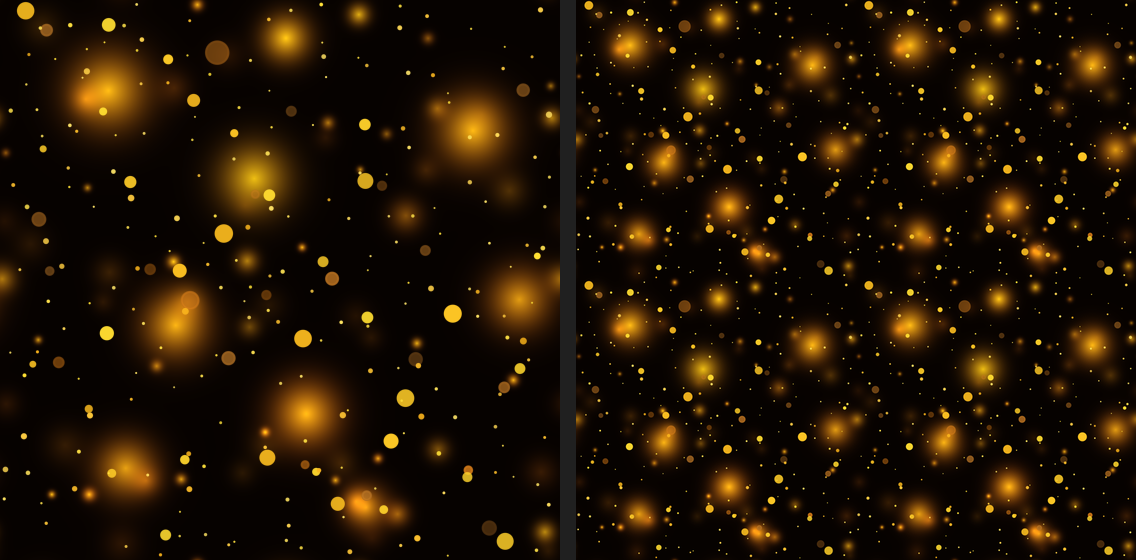
Left: one tile. Right: repeated 2 by 2.
Give the GLSL for this background, as a Shadertoy shader.

```glsl
// Tileable golden bokeh: soft glows, translucent discs and tiny sparks on near-black.

const vec3 NIGHT       = vec3(0.024, 0.007, 0.001);
const vec3 AMBER       = vec3(0.80, 0.45, 0.07);
const vec3 BRONZE      = vec3(0.66, 0.42, 0.14);
const vec3 GOLD        = vec3(0.98, 0.70, 0.10);
const vec3 LEMON       = vec3(1.00, 0.88, 0.20);
const vec3 PALE        = vec3(1.00, 0.90, 0.42);
const vec2 SPREAD      = vec2(0.7549, 0.5698); // low-discrepancy step
const float JITTER     = 0.22;                 // irregularity of the glow positions
const float RIM_WIDTH  = 0.0025;
const float RIM_GAIN   = 0.10;

vec4 hash4(vec2 cell, float seed) {
    float phase = dot(cell, vec2(127.1, 311.7)) + seed * 74.7;
    return fract(sin(phase + vec4(0.0, 1.7, 3.1, 5.3)) * 43758.5453);
}

// Shortest offset on the repeating canvas
vec2 wrapDelta(vec2 p, vec2 center) {
    return fract(p - center + 0.5) - 0.5;
}

// Brown at the fringe, orange to yellow toward the core
vec3 glowColor(float energy, float heat) {
    float green = mix(0.44, 0.58, heat) * energy + 0.27 * energy * energy;
    return vec3(energy, green, 0.08 * energy);
}

// Sum of blurred lights; sizes and powers are (min, max)
vec3 glowLayer(vec2 p, int count, float seed, vec2 sizes, vec2 powers) {
    vec3 light = vec3(0.0);
    for (int i = 0; i < count; i++) {
        vec4 h = hash4(vec2(float(i), seed), seed);
        vec2 center = float(i) * SPREAD + seed * 0.37 + (h.xy - 0.5) * JITTER;
        float d = length(wrapDelta(p, center)) / mix(sizes.x, sizes.y, h.z);
        float profile = 0.62 * exp(-d * d) + 0.38 * exp(-2.2 * d);
        light += glowColor(profile * mix(powers.x, powers.y, h.w), fract(h.x * 7.0 + h.w));
    }
    return light;
}

// One disc per occupied cell, kept inside its cell: (signed distance, tone, opacity)
vec3 discLayer(vec2 p, float cells, float seed, float density, vec2 radii) {
    vec2 id = floor(p * cells);
    vec4 h = hash4(id, seed);
    vec4 look = hash4(id, seed + 9.0);
    float radius = mix(radii.x, radii.y, h.z * h.z);
    float margin = (radius + 0.003) * cells;
    vec2 center = (id + mix(vec2(margin), vec2(1.0 - margin), h.xy)) / cells;
    float present = step(h.w, density);
    return vec3(length(p - center) - radius, look.x, present * look.y);
}

float coverage(float dist, float edge) {
    return 1.0 - smoothstep(-edge, edge, dist);
}

// Flat, translucent disc with a faint bright rim
vec3 addBokeh(vec3 col, vec3 disc, float edge) {
    float opacity = disc.z > 0.0 ? mix(0.35, 0.95, disc.z) : 0.0;
    float rim = 1.0 - smoothstep(0.0, RIM_WIDTH, abs(disc.x + RIM_WIDTH));
    vec3 tint = mix(BRONZE, AMBER, disc.y) * (1.0 + RIM_GAIN * rim);
    return mix(col, tint, coverage(disc.x, edge) * opacity);
}

// Nearly opaque bright disc
vec3 addSpark(vec3 col, vec3 disc, vec3 warm, vec3 bright, float edge) {
    float opacity = disc.z > 0.0 ? mix(0.82, 1.0, disc.z) : 0.0;
    return mix(col, mix(warm, bright, disc.y), coverage(disc.x, edge) * opacity);
}

void mainImage(out vec4 fragColor, in vec2 fragCoord) {
    vec2 p = fract(fragCoord / iResolution.xy);
    float edge = max(0.0008, 0.75 / iResolution.y);

    // Blurred lights, from large suns to faint smudges
    vec3 col = NIGHT;
    col += glowLayer(p, 9, 1.0, vec2(0.038, 0.070), vec2(0.82, 1.05));
    col += glowLayer(p, 14, 2.0, vec2(0.016, 0.032), vec2(0.40, 0.90));
    col += glowLayer(p, 24, 3.0, vec2(0.018, 0.036), vec2(0.10, 0.28));
    col += glowLayer(p, 20, 4.0, vec2(0.006, 0.012), vec2(0.50, 1.05));
    col = min(col, vec3(1.0, 0.90, 0.12));

    // Translucent discs
    col = addBokeh(col, discLayer(p, 7.0, 5.0, 0.42, vec2(0.008, 0.022)), edge);

    // Bright discs and fine sparks
    col = addSpark(col, discLayer(p, 8.0, 6.0, 0.50, vec2(0.006, 0.017)), GOLD, LEMON, edge);
    col = addSpark(col, discLayer(p, 11.0, 7.0, 0.60, vec2(0.0025, 0.0060)), GOLD, PALE, edge);
    col = addSpark(col, discLayer(p, 17.0, 8.0, 0.42, vec2(0.0016, 0.0042)), LEMON, PALE, edge);

    fragColor = vec4(col, 1.0);
}
```
